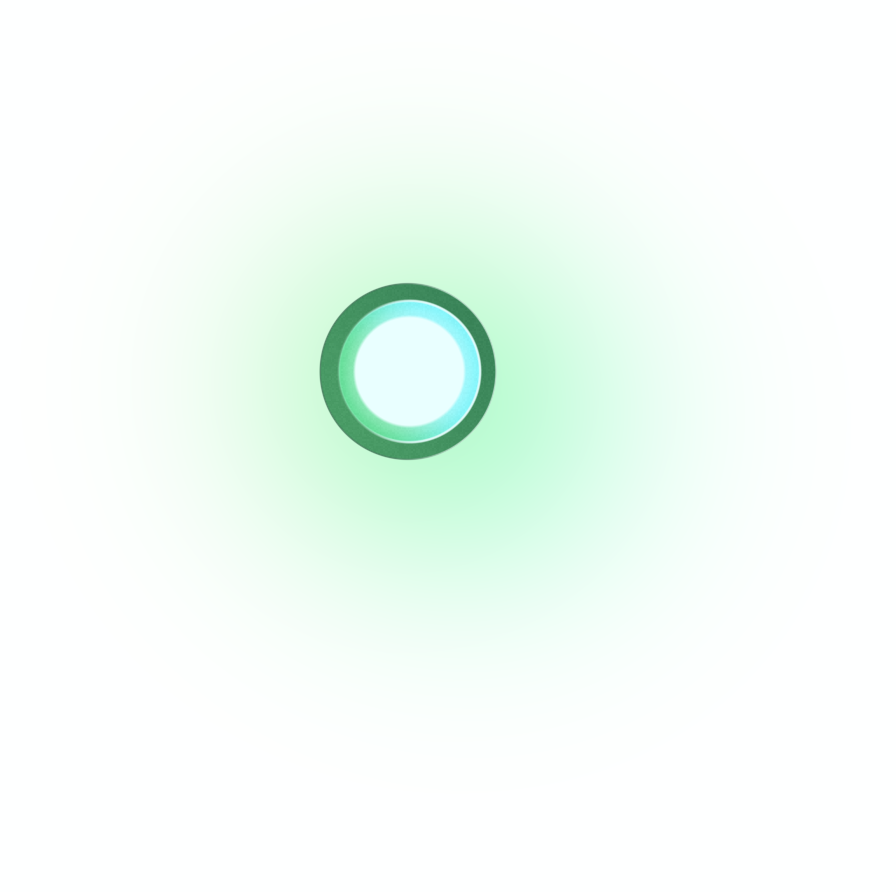
Write a Shadertoy shader that draws this background.

```glsl
// A glowing round lamp on white: a dark green bezel, a cyan-green band and a
// pale core, set in two overlapping soft halos. Discs are smoothed distance
// functions; the halos are Gaussians that absorb light from the white ground.

// Layout, in units of canvas height
const vec2 LAMP_CENTER = vec2(0.4575, 0.5835);
const vec2 BAND_CENTER = vec2(0.4590, 0.5835);
const float BEZEL_RADIUS = 0.0985;
const float BAND_RADIUS = 0.0793;
const float CORE_RADIUS = 0.0619;
const float RIM_WIDTH = 0.0013;

// Halos: position, spread and the light each one takes away
const vec2 GREEN_CENTER = vec2(0.455, 0.575);
const vec2 MINT_CENTER = vec2(0.560, 0.515);
const float HALO_SPREAD = 0.146;
const vec3 GREEN_ABSORB = vec3(0.165, 0.018, 0.155);
const vec3 MINT_ABSORB = vec3(0.132, 0.0, 0.052);

// Colours
const vec3 GROUND = vec3(0.998, 1.0, 1.0);
const vec3 BEZEL_DARK = vec3(0.23, 0.52, 0.35);
const vec3 BEZEL_LIGHT = vec3(0.29, 0.61, 0.40);
const vec3 BAND_GREEN = vec3(0.40, 0.87, 0.60);
const vec3 BAND_CYAN = vec3(0.52, 0.96, 0.98);
const vec3 CORE_COLOR = vec3(0.915, 1.0, 1.0);
const vec3 RIM_DARK = vec3(0.20, 0.38, 0.29);
const vec3 RIM_LIGHT = vec3(0.82, 0.91, 0.87);
const float GRAIN_CELLS = 510.0;
const float GRAIN_AMOUNT = 0.025;

float hash(vec2 p) {
    vec3 q = fract(vec3(p.xyx) * 0.1031);
    q += dot(q, q.yzx + 33.33);
    return fract((q.x + q.y) * q.z);
}

// Coverage of the region where distance is negative
float fill(float distance, float softness) {
    return 1.0 - smoothstep(-softness, softness, distance);
}

float halo(vec2 offset) {
    return exp(-dot(offset, offset) / (2.0 * HALO_SPREAD * HALO_SPREAD));
}

void mainImage(out vec4 fragColor, in vec2 fragCoord) {
    vec2 p = fragCoord / iResolution.y;
    float pixel = 1.0 / iResolution.y;
    float grain = (hash(floor(p * GRAIN_CELLS)) - 0.5) * GRAIN_AMOUNT;

    // White ground and halos
    vec3 color = GROUND - GREEN_ABSORB * halo(p - GREEN_CENTER)
                        - MINT_ABSORB * halo(p - MINT_CENTER);

    // Bezel, darker towards the upper right
    vec2 lamp = p - LAMP_CENTER;
    float bezelDist = length(lamp) - BEZEL_RADIUS;
    vec2 lampDir = lamp / max(length(lamp), pixel);
    float shade = 0.5 - 0.5 * dot(lampDir, normalize(vec2(1.0, 0.7)));
    vec3 bezel = mix(BEZEL_DARK, BEZEL_LIGHT, shade) + grain;
    color = mix(color, bezel, fill(bezelDist, pixel));

    // Thin outer rim, lit from the right
    float lit = smoothstep(-0.3, 0.7, lampDir.x);
    float rim = fill(abs(bezelDist) - 0.5 * RIM_WIDTH, pixel);
    color = mix(color, mix(RIM_DARK, RIM_LIGHT, lit), 0.7 * rim);

    // Band, green at the lower left and cyan at the upper right
    vec2 inner = p - BAND_CENTER;
    float radius = length(inner);
    vec2 innerDir = inner / max(radius, pixel);
    float tint = smoothstep(-0.9, 0.6, dot(innerDir, normalize(vec2(1.0, 0.45))));
    vec3 band = mix(BAND_GREEN, BAND_CYAN, tint) + grain;
    float coreGlow = 1.0 - smoothstep(CORE_RADIUS, BAND_RADIUS, radius);
    band = mix(band, CORE_COLOR, 0.25 * coreGlow);
    float bandDist = radius - BAND_RADIUS;
    color = mix(color, band, fill(bandDist, pixel));

    // Bright line on the band edge, fading at the left
    float gleam = fill(abs(bandDist) - RIM_WIDTH, pixel);
    color = mix(color, CORE_COLOR, gleam * mix(0.15, 0.9, smoothstep(-0.9, 0.3, innerDir.x)));

    // Pale core with a slightly soft edge
    color = mix(color, CORE_COLOR, fill(radius - CORE_RADIUS, pixel + 0.0012));

    fragColor = vec4(clamp(color, 0.0, 1.0), 1.0);
}
```
